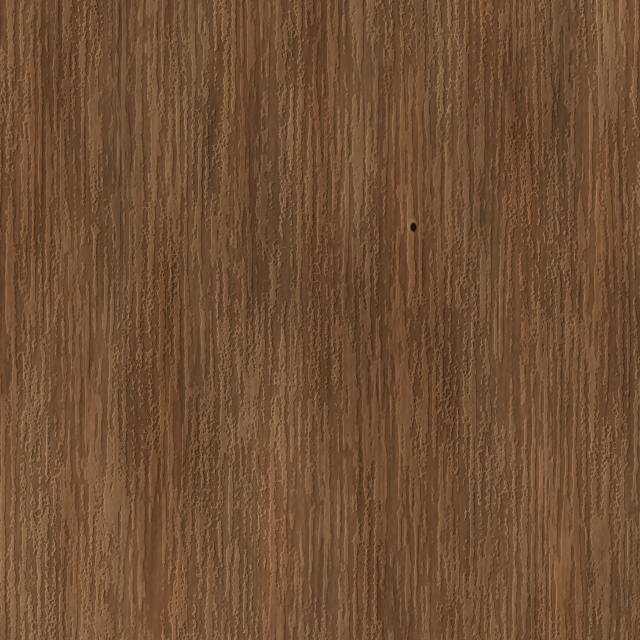
Give the GLSL for this texture, as a Shadertoy shader.

```glsl
// Brown brushed wood with fine broken vertical grain, crisp ridges and one small pit.

const vec3 DARK_GROOVE = vec3(0.268, 0.174, 0.100);
const vec3 MID_WOOD    = vec3(0.448, 0.314, 0.209);
const vec3 PALE_RIDGE  = vec3(0.640, 0.490, 0.350);
const vec3 RED_TINT    = vec3(1.025, 0.975, 0.940);
const vec3 OLIVE_TINT  = vec3(0.985, 1.015, 1.030);
const float TAU = 6.2832;

float hash(vec2 p) {
    vec3 q = fract(p.xyx * vec3(0.1031, 0.1030, 0.0973));
    q += dot(q, q.yzx + 33.33);
    return fract((q.x + q.y) * q.z);
}

// Noise along one fibre, with a random start for each column.
float fibre(float column, float y) {
    y += 40.0 * hash(vec2(column, 7.0));
    float row = floor(y);
    float t = smoothstep(0.0, 1.0, y - row);
    return mix(hash(vec2(column, row)), hash(vec2(column, row + 1.0)), t);
}

// Neighbouring fibres blended into long streaks.
float streaks(vec2 p, vec2 frequency, float seed) {
    p *= frequency;
    float column = floor(p.x);
    float t = smoothstep(0.0, 1.0, p.x - column);
    return mix(fibre(column + seed, p.y), fibre(column + 1.0 + seed, p.y), t);
}

// Distance to the nearest scattered cell centre.
float cellular(vec2 p) {
    vec2 cell = floor(p);
    float nearest = 4.0;
    for (int y = -1; y <= 1; y++) {
        for (int x = -1; x <= 1; x++) {
            vec2 id = cell + vec2(x, y);
            vec2 centre = id + vec2(hash(id), hash(id + 71.0));
            vec2 offset = centre - p;
            nearest = min(nearest, dot(offset, offset));
        }
    }
    return sqrt(nearest);
}

// Slight sideways drift of the fibres.
vec2 bend(vec2 p) {
    float drift = sin(p.y * 7.0 + p.x * 9.0) + 0.4 * sin(p.y * 15.0 - p.x * 23.0);
    return p + vec2(0.0010 * drift, 0.0);
}

// Thin plateaus and grooves, broken up and chewed by small cells.
float relief(vec2 p, float phase, float roughness) {
    float comb = 0.5 + 0.5 * sin(TAU * (78.0 * p.x + phase));
    float lines = streaks(p, vec2(175.0, 9.0), 11.0);
    float dashes = streaks(p, vec2(230.0, 48.0), 301.0);
    float chew = cellular(p * vec2(215.0, 150.0)) - 0.48;
    float height = 0.20 * comb + 0.46 * lines + 0.34 * dashes + roughness * chew;
    return smoothstep(0.43, 0.57, height);
}

vec3 woodColour(float tone) {
    vec3 low = mix(DARK_GROOVE, MID_WOOD, clamp(tone * 2.0, 0.0, 1.0));
    return mix(low, PALE_RIDGE, clamp(tone * 2.0 - 1.0, 0.0, 1.0));
}

// Dark hole with a thin pale rim above it.
vec3 addPit(vec3 colour, vec2 p, vec2 centre, float radius) {
    vec2 q = (p - centre) / radius;
    float hole = length(q * vec2(1.2, 0.85));
    float rim = length((q - vec2(-0.3, 0.5)) * vec2(1.0, 0.75));
    colour = mix(colour, PALE_RIDGE, 0.5 * (1.0 - smoothstep(0.9, 1.5, rim)));
    return mix(colour, DARK_GROOVE * 0.35, 1.0 - smoothstep(0.6, 1.2, hole));
}

void mainImage(out vec4 fragColor, in vec2 fragCoord) {
    vec2 uv = fragCoord / iResolution.y;
    vec2 p = bend(uv);

    // Broad patches steer shade, hue, line spacing and surface wear.
    float shade = streaks(p, vec2(7.0, 3.5), 503.0);
    float band = streaks(p, vec2(30.0, 4.0), 607.0);
    float hue = streaks(p, vec2(16.0, 2.5), 709.0);
    float wear = streaks(p, vec2(26.0, 6.0), 811.0);
    float phase = 1.6 * streaks(p, vec2(24.0, 2.5), 101.0);
    float roughness = mix(0.08, 0.50, wear);

    // Light from the left: compare the height on both sides.
    vec2 lightStep = vec2(0.0010, -0.0005);
    float left = relief(p - lightStep, phase, roughness);
    float right = relief(p + lightStep, phase, roughness);
    float emboss = (right - left) * mix(0.24, 0.34, wear);
    float body = 0.5 * (left + right) - 0.5;

    // Hair-thin fibres and specks lie over the relief.
    float hair = streaks(p, vec2(300.0, 14.0), 907.0) - 0.5;
    float specks = streaks(p, vec2(340.0, 130.0), 419.0) - 0.5;
    float tone = 0.50 + 0.17 * body + emboss + 0.22 * hair + 0.14 * specks;
    tone += 0.25 * (shade - 0.5) + 0.19 * (band - 0.5);

    vec3 colour = woodColour(clamp(tone, 0.0, 1.0));
    colour *= mix(OLIVE_TINT, RED_TINT, hue);
    colour = addPit(colour, uv, vec2(0.646, 0.645), 0.0065);
    fragColor = vec4(colour, 1.0);
}
```
